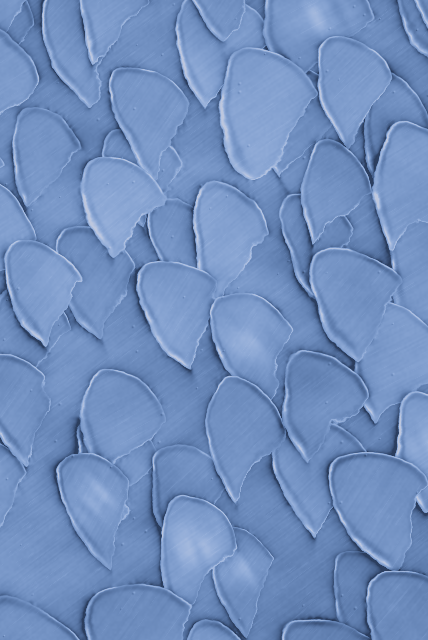
This texture is drawn by a Shadertoy shader. Its source:

```glsl
float hash(vec2 p) {
    vec3 q = fract(p.xyx * vec3(.1031, .1030, .0973));
    q += dot(q, q.yzx + 33.33);
    return fract((q.x + q.y) * q.z);
}

float noise(vec2 p) {
    vec2 i = floor(p), f = fract(p);
    f = f * f * (3. - 2. * f);
    return mix(mix(hash(i), hash(i + vec2(1, 0)), f.x),
               mix(hash(i + vec2(0, 1)), hash(i + vec2(1, 1)), f.x), f.y);
}

float fbm(vec2 p) {
    float sum = 0., amp = .5;
    for (int i = 0; i < 4; i++) {
        sum += amp * noise(p);
        p = mat2(1.6, 1.2, -1.2, 1.6) * p + 7.3;
        amp *= .5;
    }
    return sum;
}

float smoothMax(float a, float b, float k) {
    float h = max(k - abs(a - b), 0.) / k;
    return max(a, b) + h * h * k * .25;
}

float bump(float x, float width) {
    return exp(-x * x / (width * width));
}

// Fine knife scratches running up to the right
float scratches(vec2 p) {
    vec2 along = vec2(dot(p, vec2(.8, .6)), dot(p, vec2(-.6, .8)));
    float line = noise(along * vec2(2, 38));
    return line - .5 + .9 * smoothstep(.8, 1., noise(along * vec2(4, 55) + 13.));
}

// One knife stroke: thick left ridge, thin top arc, dragged lower edge
void addStroke(inout float tone, vec2 p, vec2 id, float size, float relief) {
    float angle = mix(-.1, .42, hash(id + 7.1));
    float c = cos(angle), s = sin(angle);
    vec2 q = mat2(c, -s, s, c) * p / size;
    q.x *= mix(.8, 1.15, hash(id + 11.7));
    vec2 grain = q + id * 5.7;
    q += .13 * (vec2(noise(grain * 1.8), noise(grain * 1.8 + 31.)) - .5);
    float ragged = fbm(grain * 9.) - .47;

    float ridge = length(q - vec2(1.2, 0)) - 1.75 + ragged * .05;
    float arc = length(q - vec2(-.35, -.25)) - 1. + ragged * .03;
    float drag = dot(q - vec2(-.2, -.95), vec2(.75, -.66))
               + .2 * (noise(grain * 2.5) - .5) + ragged * .1;
    float d = smoothMax(smoothMax(ridge, arc, .2), drag, .03);
    float left = smoothstep(-.1, .1, ridge - max(arc, drag));
    float lower = (1. - left) * smoothstep(-.08, .08, drag - max(ridge, arc));
    float top = 1. - left - lower;
    d *= size;

    // Shadow cast on the paint below, with crumbs beside the rim
    float deep = mix(.2, 1.5, noise(grain * 2.7 + 9.)) * relief;
    float outside = max(d, 0.);
    tone -= deep * (left * (.25 * exp(-outside / .006) + .07 * exp(-outside / .028))
          + top * (.13 * exp(-outside / .005) + .05 * exp(-outside / .02))
          + lower * .05 * exp(-outside / .006));
    float crumb = noise(grain * vec2(24, 17)) - .5;
    tone += .2 * crumb * exp(-outside / .006) * smoothstep(.45, .7, noise(grain * 3. + 50.));

    // Smooth body with knife streaks and an occasional glossy smear
    float e = -d;
    float body = .472 + .08 * (hash(id + 4.4) - .5) - .03 * q.y;
    body += .09 * (hash(id + 9.4) - .6) * q.x;
    body += .026 * scratches(grain) + .1 * (fbm(grain * 1.5) - .47);
    float gloss = step(.8, hash(id + 15.3)) * exp(-dot(q, q) * 9.);
    body += gloss * .2 * noise(vec2(grain.x * 7. + grain.y * 3., grain.y * 2.));

    // Raised rims, broken into glints
    float thick = mix(.0075, .0035, smoothstep(-.9, .5, q.y));
    float glint = smoothstep(.25, .75, noise(grain * 5. + 17.)) * relief;
    float wet = .7 + ragged * 2.;
    body += left * (.06 * relief + .12 * glint) * bump(e - thick, thick * .7);
    body += left * glint * wet * .19 * bump(e - thick * .8, .0018);
    body -= left * deep * .08 * bump(e - thick * 2.8, thick);
    body += top * (.04 * relief + .22 * glint) * bump(e - .0018, .0021);
    body -= top * deep * .1 * bump(e - .009, .007);
    body += lower * (.03 + .13 * glint) * bump(e - .0015, .002);
    body -= lower * deep * .03 * bump(e - .008, .005);

    float soft = .0005 + .5 / iResolution.x;
    tone = mix(tone, body, smoothstep(soft, -soft, d));
}

// Red drives the blue paint ramp
vec3 paint(float red) {
    float off = (red - .42) * (red - .42);
    return vec3(red, red + .122 - .8 * off, red + .315 - 1.8 * off);
}

void mainImage(out vec4 fragColor, in vec2 fragCoord) {
    vec2 p = fragCoord / iResolution.x;

    // Scraped undercoat
    float tone = .45 + .14 * (fbm(p * vec2(6, 10)) - .47) + .03 * scratches(p * 7.);

    // Two staggered coats of strokes
    for (int coat = 0; coat < 2; coat++) {
        float k = float(coat);
        vec2 cell = mix(vec2(.25, .26), vec2(.235, .25), k);
        vec2 shift = vec2(.07, .11) * k;
        for (int j = 1; j >= -1; j--)
        for (int i = -1; i <= 1; i++) {
            float row = floor((p.y + shift.y) / cell.y) + float(j);
            float stagger = .5 * mod(row, 2.);
            float column = floor((p.x + shift.x) / cell.x - stagger) + float(i);
            vec2 id = vec2(column, row) + 40. + k * 57.;
            if (hash(id + 1.9) > .9) continue;
            vec2 jitter = vec2(hash(id), hash(id + 23.5)) - .5;
            vec2 center = (vec2(column + stagger, row) + .5 + .55 * jitter) * cell - shift;
            addStroke(tone, p - center, id, mix(.14, .178, hash(id + 3.3)), mix(.85, 1., k));
        }
    }

    // Sparse air bubbles of uneven size
    vec2 pit = p / .03;
    vec2 pitId = floor(pit);
    vec2 r = fract(pit) - .3 - .4 * vec2(hash(pitId), hash(pitId + 8.));
    float radius = mix(.03, .1, hash(pitId + 19.));
    float present = step(.94, hash(pitId + 61.));
    tone += present * (.1 * bump(length(r - .05), radius) - .1 * bump(length(r + .04), radius));

    // Broad light and fine grain
    tone += .06 * (noise(p * 2.3 + 5.) - .5) + .018 * (noise(p * 170.) - .5);
    fragColor = vec4(paint(clamp(tone, .17, .74)), 1);
}
```
